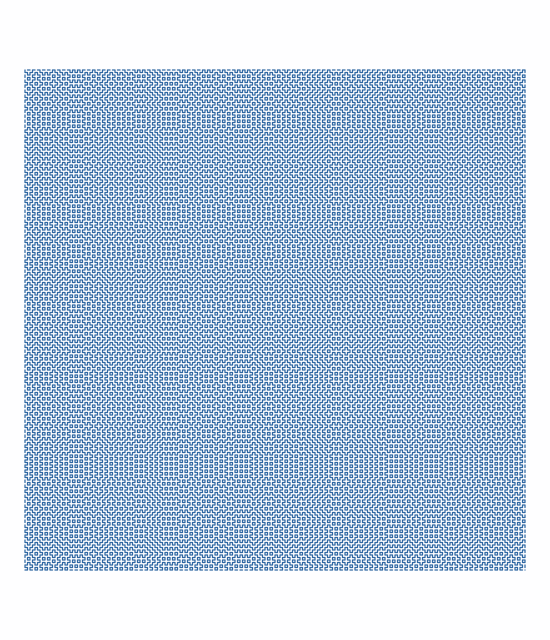
This pattern is drawn by a WebGL 2 fragment shader. Its source:

```glsl
#version 300 es
precision highp float;
// Hitomezashi stitch field: a square of rows and columns of alternating dashes, with random phases.

uniform vec2 u_resolution;
out vec4 outColor;

const float CELLS = 200.0;          // stitches across and down
const float FIELD_SIDE = 0.90909;   // side of the square, in shorter canvas sides
const float HALF_WIDTH = 0.25;      // half the thread width, in cells
const float PHASE_BIAS = 0.5;       // share of lines that start with a gap
const float ROW_SEED = 17.3;
const float COLUMN_SEED = 61.9;
const int SAMPLES = 4;              // samples per pixel side
const vec3 PAPER = vec3(0.995, 0.995, 1.0);
const vec3 THREAD = vec3(0.185, 0.405, 0.635);

float hash(vec2 p) {
    return fract(sin(dot(p, vec2(127.1, 311.7))) * 43758.5453);
}

// Direction (+1 or -1) of the stitch leaving a knot at this step of a line.
float stitchDirection(float stepIndex, float lineIndex, float seed) {
    float phase = step(PHASE_BIAS, hash(vec2(lineIndex, seed)));
    return 1.0 - 2.0 * mod(stepIndex + phase, 2.0);
}

// Distance to a stitch with a round cap; stitches leaving the field shrink to a dot.
float stitchDistance(float along, float across, float knot, float direction) {
    float target = knot + direction;
    bool inside = target >= 0.0 && target <= CELLS;
    float beyondCap = inside ? min(along * direction, 0.0) : along;
    return length(vec2(beyondCap, across));
}

// Every knot joins one horizontal and one vertical stitch.
float threadDistance(vec2 p) {
    vec2 knot = clamp(floor(p + 0.5), 0.0, CELLS);
    vec2 q = p - knot;
    float directionX = stitchDirection(knot.x, knot.y, ROW_SEED);
    float directionY = stitchDirection(knot.y, knot.x, COLUMN_SEED);
    float horizontal = stitchDistance(q.x, q.y, knot.x, directionX);
    float vertical = stitchDistance(q.y, q.x, knot.y, directionY);
    // Stitches end at the last knot of the field.
    vec2 excess = max(abs(p - 0.5 * CELLS) - 0.5 * CELLS, 0.0);
    return max(min(horizontal, vertical), length(excess)) - HALF_WIDTH;
}

void main() {
    float cellSize = FIELD_SIDE * min(u_resolution.x, u_resolution.y) / CELLS;
    float sampleSize = 1.0 / (float(SAMPLES) * cellSize);

    // Average the thread coverage over the pixel.
    float coverage = 0.0;
    for (int j = 0; j < SAMPLES; j++) {
        for (int i = 0; i < SAMPLES; i++) {
            vec2 offset = (vec2(i, j) + 0.5) / float(SAMPLES) - 0.5;
            vec2 centered = gl_FragCoord.xy + offset - 0.5 * u_resolution;
            float d = threadDistance(centered / cellSize + 0.5 * CELLS);
            coverage += clamp(0.5 - d / sampleSize, 0.0, 1.0);
        }
    }
    coverage /= float(SAMPLES * SAMPLES);

    outColor = vec4(mix(PAPER, THREAD, coverage), 1.0);
}
```
